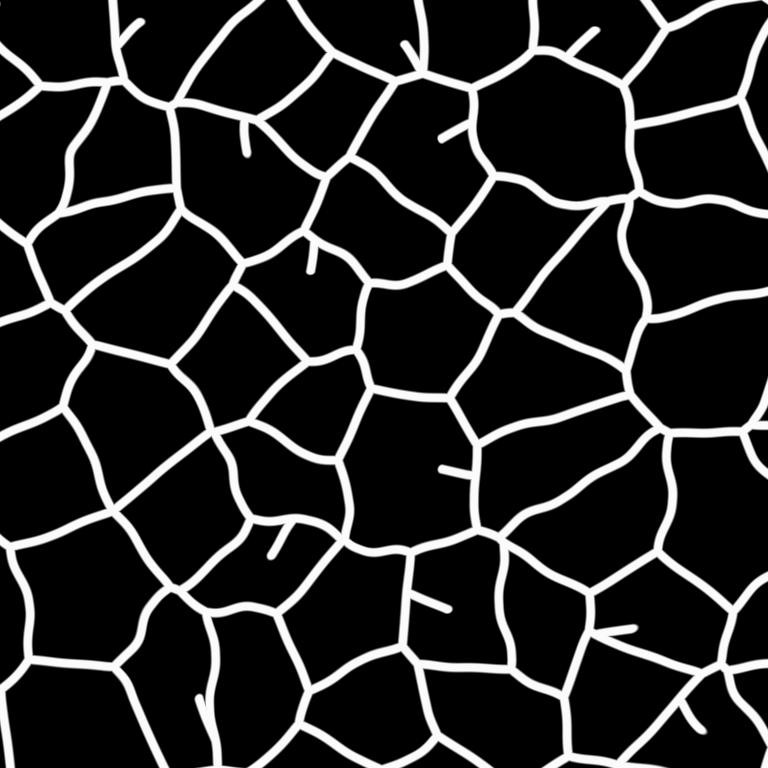
Reproduce this pattern procedurally as a Shadertoy shader.

```glsl
// Irregular network of white, constant-width lines on black.
// Staggered Voronoi cell borders are bent by smooth noise, and some
// cells carry a short round-ended spur growing inward from the border.

const float CELLS = 6.8;          // cells across the canvas height
const float HALF_WIDTH = 0.0058;  // line half width, canvas units
const float SOFTNESS = 0.0018;    // half of the edge ramp, canvas units
const float JITTER = 0.82;
const float BEND_SIZE = 0.15;     // bend amplitude, cell units
const float BEND_FREQ = 2.2;
const float SPUR_SHARE = 0.24;
const float SPUR_LENGTH = 0.32;   // cell units
const vec3 BACKGROUND = vec3(0.0);
const vec3 LINE = vec3(0.985);

// Two independent random values per lattice point.
vec2 hash2(vec2 cell, uint seed) {
    uvec2 v = uvec2(ivec2(cell)) + uvec2(seed, seed * 7u);
    v = v * 1664525u + 1013904223u;
    v.x += v.y * 1664525u;
    v.y += v.x * 1664525u;
    v ^= v >> 16u;
    v.x += v.y * 1664525u;
    v.y += v.x * 1664525u;
    v ^= v >> 16u;
    return vec2(v & 0xffffu) / 65536.0;
}

vec2 noise2(vec2 p, uint seed) {
    vec2 i = floor(p), f = p - i;
    vec2 u = f * f * f * (f * (f * 6.0 - 15.0) + 10.0);
    vec2 low = mix(hash2(i, seed), hash2(i + vec2(1, 0), seed), u.x);
    vec2 high = mix(hash2(i + vec2(0, 1), seed), hash2(i + vec2(1, 1), seed), u.x);
    return mix(low, high, u.y);
}

vec2 bend(vec2 p) {
    return p + BEND_SIZE * (noise2(p * BEND_FREQ, 31u) - 0.5);
}

// Jittered cell centre; odd rows are shifted by half a cell.
vec2 site(vec2 cell) {
    float stagger = 0.5 * mod(cell.y, 2.0);
    return cell + vec2(stagger, 0.0) + 0.5 + JITTER * (hash2(cell, 5u) - 0.5);
}

vec2 nearestCell(vec2 p) {
    vec2 base = floor(p), best = base;
    float bestDist = 1e9;
    for (int y = -2; y <= 2; y++)
    for (int x = -2; x <= 2; x++) {
        vec2 cell = base + vec2(x, y);
        vec2 r = site(cell) - p;
        float d = dot(r, r);
        if (d < bestDist) { bestDist = d; best = cell; }
    }
    return best;
}

float segmentDistance(vec2 p, vec2 a, vec2 b) {
    vec2 ab = b - a;
    return length(p - a - ab * clamp(dot(p - a, ab) / dot(ab, ab), 0.0, 1.0));
}

// Distance to borders and spurs; the Jacobian undoes width changes by bending.
float networkDistance(vec2 p, mat2 jacobian) {
    vec2 home = nearestCell(p);
    vec2 centre = site(home);
    vec2 traits = hash2(home, 77u);
    float angle = 6.2831853 * traits.x;
    vec2 spurDir = vec2(cos(angle), sin(angle));
    float reach = 1e9, dist = 1e9;

    for (int y = -2; y <= 2; y++)
    for (int x = -2; x <= 2; x++) {
        if (x == 0 && y == 0) continue;
        vec2 r = site(home + vec2(x, y)) - centre;
        vec2 normal = normalize(r);
        float border = dot(centre + 0.5 * r - p, normal);
        dist = min(dist, border / length(normal * jacobian));
        // Where the spur ray first meets the border of its cell.
        float facing = dot(spurDir, r);
        if (facing > 0.0) reach = min(reach, 0.5 * dot(r, r) / facing);
    }

    if (traits.y < SPUR_SHARE) {
        vec2 root = centre + spurDir * reach;
        vec2 across = vec2(-spurDir.y, spurDir.x);
        float spur = segmentDistance(p, root, root - spurDir * SPUR_LENGTH);
        dist = min(dist, spur / length(across * jacobian));
    }
    return dist;
}

void mainImage(out vec4 fragColor, in vec2 fragCoord) {
    vec2 p = fragCoord / iResolution.y * CELLS + vec2(20.0, 14.0);

    // Bent position and its local stretch.
    float h = 0.01;
    vec2 q = bend(p);
    mat2 jacobian = mat2(bend(p + vec2(h, 0.0)) - q, bend(p + vec2(0.0, h)) - q) / h;

    float dist = networkDistance(q, jacobian) / CELLS;
    float soft = max(SOFTNESS, 0.75 / iResolution.y);
    float ink = 1.0 - smoothstep(HALF_WIDTH - soft, HALF_WIDTH + soft, dist);
    fragColor = vec4(mix(BACKGROUND, LINE, ink), 1.0);
}
```
